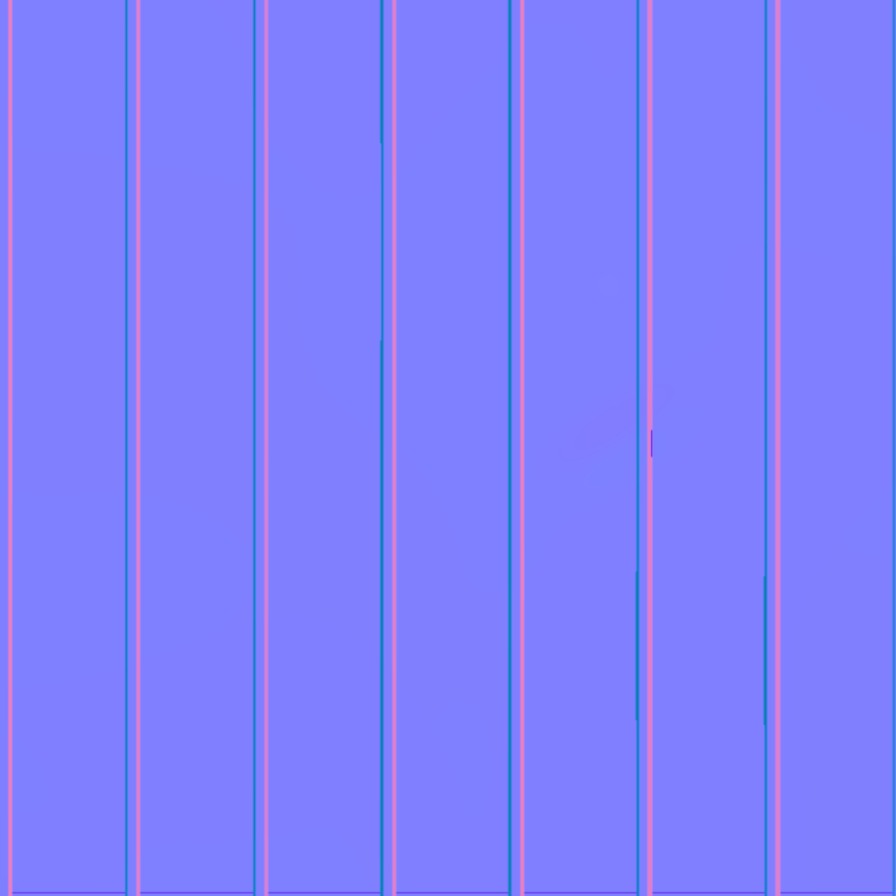
Give the GLSL for this texture map, as a three.js fragment shader.

```glsl
// Tangent-space normal map of seven vertical boards parted by narrow grooves.
// Sideways tilts of the two bevels per groove, worn stretches, a nick, a dent
// and faint undulation are gathered, then lifted onto the unit sphere.
varying vec2 vUv;

const float BOARDS = 7.0;
const float TEAL_X = -0.0024;      // bevel centres, measured from the joint
const float PINK_X = 0.0115;
const float TEAL_HALF = 0.0013;    // bevel half widths
const float PINK_HALF = 0.0021;
const float TEAL_SOFT = 0.0018;    // edge softness
const float PINK_SOFT = 0.0016;
const float WEAR_STEP = 0.0011;    // sideways jump of a worn edge
const float END_Y = 0.0036;        // bevel along the lower board ends
const float END_HALF = 0.0010;

const float TEAL_TILT = -0.93;     // sideways parts of the unit normal
const float EDGE_TILT = -0.75;     // teal bevel at the wrapping joint
const float SALMON_TILT = 0.86;
const float LILAC_TILT = 0.70;
const vec2 END_TILT = vec2(-0.15, -0.40);
const vec2 NICK_TILT = vec2(-0.10, -0.50);
const float UNDULATION = 0.016;
const float DENT_TILT = 0.04;
const vec2 DENT = vec2(0.69, 0.515);
const vec2 NICK = vec2(0.505, 0.015); // height and half length
const float STEEP_SHADE = 0.04;    // blue lost on steep slopes

float hash(vec2 p) {
  return fract(sin(dot(p, vec2(127.1, 311.7))) * 43758.5453);
}

float noise(vec2 p) {
  vec2 i = floor(p);
  vec2 f = fract(p);
  f = f * f * (3.0 - 2.0 * f);
  return mix(mix(hash(i), hash(i + vec2(1.0, 0.0)), f.x),
             mix(hash(i + vec2(0.0, 1.0)), hash(i + vec2(1.0, 1.0)), f.x), f.y);
}

// Soft stripe around zero
float stripe(float d, float halfWidth, float soft) {
  return 1.0 - smoothstep(halfWidth - soft, halfWidth + soft, abs(d));
}

// One worn stretch on the later joints: x narrows the bevel, y widens it
vec2 wear(float joint, float y) {
  float late = step(4.5, joint);
  float middle = step(2.5, joint) * (1.0 - step(3.5, joint));
  float centre = mix(0.73, 0.27 + 0.03 * hash(vec2(joint, 4.0)), late);
  float worn = stripe(y - centre, mix(0.11, 0.083, late), 0.001);
  return worn * vec2(middle, late);
}

void main() {
  // Nearest joint, wrapping at the canvas edge
  float nearest = floor(vUv.x * BOARDS + 0.5);
  float joint = mod(nearest, BOARDS);
  float d = vUv.x - nearest / BOARDS;

  // Faint undulation and a shallow dent on the boards
  vec2 warp = vUv * 4.0 + 1.5 * noise(vUv * 3.0 + 8.0);
  vec2 tilt = UNDULATION * (vec2(noise(warp), noise(warp + 31.0)) - 0.5);
  vec2 q = (vUv - DENT) * mat2(0.85, 0.53, -0.53, 0.85);
  vec2 r = q * vec2(14.0, 26.0);
  tilt += exp(-dot(r, r)) * DENT_TILT * vec2(0.8, -1.0) * sin(q.y * 45.0 + 0.5);

  // Lower board ends, absent from the groove floor
  float inside = step(TEAL_X, d) * step(d, PINK_X);
  tilt = mix(tilt, END_TILT, stripe(vUv.y - END_Y, END_HALF, 0.0009) * (1.0 - inside));

  // Teal bevel, broadest at the central joints
  vec2 worn = wear(joint, vUv.y);
  float early = step(0.5, joint) * (1.0 - step(2.5, joint));
  float broad = exp(-(joint - 3.5) * (joint - 3.5));
  float tealHalf = TEAL_HALF + 0.0006 * broad - 0.0001 * early
                 + 0.5 * WEAR_STEP * (worn.y - worn.x);
  float tealX = TEAL_X + 0.0006 * early + 0.5 * WEAR_STEP * (worn.x - worn.y);
  float tealTilt = mix(EDGE_TILT, TEAL_TILT, step(0.5, joint));
  tilt = mix(tilt, vec2(tealTilt, 0.0), stripe(d - tealX, tealHalf, TEAL_SOFT));

  // Pink bevel, alternating salmon and lilac, wider at the last joints
  float last = step(4.5, joint);
  float pinkHalf = PINK_HALF + 0.0008 * last;
  float pinkX = PINK_X - 0.0005 * last;
  float warmth = (0.5 + 0.5 * cos(joint * 1.5708)) * (1.0 - 0.6 * last);
  float pinkTilt = mix(LILAC_TILT, SALMON_TILT, warmth);
  tilt = mix(tilt, vec2(pinkTilt, 0.0), stripe(d - pinkX, pinkHalf, PINK_SOFT));

  // Nick in one pink bevel
  float nick = last * (1.0 - step(5.5, joint))
             * stripe(vUv.y - NICK.x, NICK.y, 0.002)
             * stripe(d - pinkX - pinkHalf * 0.7, 0.0010, 0.0008);
  tilt = mix(tilt, NICK_TILT, nick);

  // Lift onto the unit sphere and encode
  float steep = dot(tilt, tilt);
  vec3 color = 0.5 + 0.5 * vec3(tilt, sqrt(max(1.0 - steep, 0.0)));
  color.b -= STEEP_SHADE * smoothstep(0.0, 0.3, steep);
  gl_FragColor = vec4(color, 1.0);
}
```
